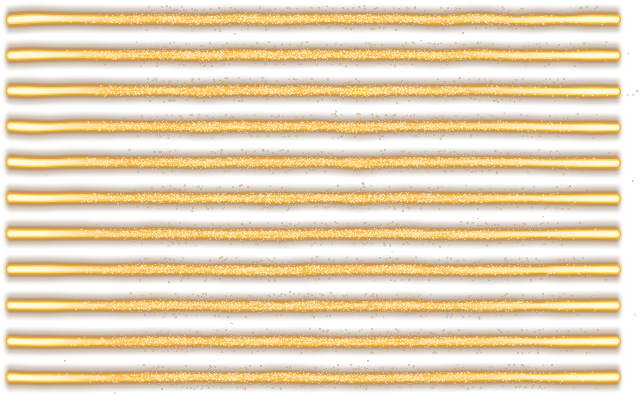
A Shadertoy shader for this pattern:

```glsl
// Layout, in canvas heights
const float ROWS = 11.0;
const float PITCH = 0.0905;
const float FIRST_ROW = 0.0485;

// Beam, in row pitches
const float BEAM_LEFT = 0.16;
const float BEAM_RIGHT = 17.33;
const float GLOW_LEFT = 0.04;
const float GLOW_RIGHT = 17.42;
const float BEAM_RADIUS = 0.108;
const float WOBBLE = 0.025;
const float GLOW_REACH = 0.33;

// Bubbles
const int BUBBLE_LAYERS = 3;
const float BUBBLE_CELL = 0.095;
const float BUBBLE_RADIUS = 0.031;

const vec3 PAPER = vec3(1.0);
const vec3 GREY = vec3(0.80, 0.75, 0.70);
const vec3 BROWN = vec3(0.74, 0.57, 0.38);
const vec3 AMBER = vec3(0.88, 0.62, 0.25);
const vec3 ORANGE = vec3(0.98, 0.70, 0.24);
const vec3 YELLOW = vec3(0.98, 0.84, 0.30);
const vec3 CREAM = vec3(1.0, 0.88, 0.64);
const vec3 WHITE_HOT = vec3(1.0, 0.98, 0.87);

float hash(vec2 p) {
    vec3 q = fract(vec3(p.xyx) * 0.1031);
    q += dot(q, q.yzx + 33.33);
    return fract((q.x + q.y) * q.z);
}

float noise(vec2 p) {
    vec2 i = floor(p), f = fract(p);
    f = f * f * (3.0 - 2.0 * f);
    return mix(mix(hash(i), hash(i + vec2(1, 0)), f.x),
               mix(hash(i + vec2(0, 1)), hash(i + vec2(1, 1)), f.x), f.y);
}

// 1 across the ember-filled middle, 0 at the white-hot ends
float emberAmount(float x) {
    return smoothstep(0.8, 4.0, x) * (1.0 - smoothstep(11.0, 17.0, x));
}

// Signed distance to the wavering beam; shape drifts slowly from row to row
float beamDistance(vec2 p, float row, out float radius) {
    float flare = smoothstep(2.2, 0.6, p.x) + smoothstep(15.5, 16.7, p.x);
    radius = BEAM_RADIUS + 0.024 * flare
           + 0.03 * (noise(vec2(p.x * 1.4, row * 0.4 + 7.0)) - 0.5);
    p.y -= 2.0 * WOBBLE * (noise(vec2(p.x * 0.9, row * 0.3)) - 0.5);
    p.x -= clamp(p.x, BEAM_LEFT + radius, BEAM_RIGHT - radius);
    return length(p) - radius;
}

vec3 glowColor(float d) {
    vec3 c = mix(AMBER, BROWN, smoothstep(0.0, 0.05, d));
    c = mix(c, GREY, smoothstep(0.03, 0.13, d));
    return mix(c, PAPER, smoothstep(0.09, GLOW_REACH, d));
}

vec3 beamColor(vec2 p, float depth, float row) {
    float ember = emberAmount(p.x);
    float fiber = noise(vec2(p.x * 2.5, p.y * 24.0 + row * 5.3));
    vec3 core = mix(WHITE_HOT, mix(ORANGE, CREAM, fiber), ember);
    float filament = smoothstep(0.035, 0.0, abs(p.y + 0.045)) * ember;
    core = mix(core, YELLOW, filament * noise(vec2(p.x * 1.7, row + 3.0)));
    vec3 rim = mix(YELLOW, ORANGE, 0.6 * ember);
    vec3 c = mix(AMBER, rim, smoothstep(0.0, 0.25, depth));
    return mix(c, core, smoothstep(0.22, 0.65, depth));
}

// Chance that a cell holds a bubble: dense in the beam, sparse in the glow
float bubbleChance(vec2 p, float row) {
    if (p.x > GLOW_RIGHT)
        return row > 0.5 && row < 3.5 ? 0.07 * step(abs(p.y), 0.12) : 0.0;
    float y = p.y - 0.02;
    float spread = mix(0.06, 0.16, smoothstep(1.0, 4.5, p.x));
    float dense = 0.65 * emberAmount(p.x) * exp(-y * y / (spread * spread));
    float sparse = 0.09 * smoothstep(3.0, 5.0, p.x) * step(abs(y), 0.34);
    return dense + sparse * (1.0 - smoothstep(15.5, 17.3, p.x));
}

vec3 addBubbles(vec3 color, vec2 p, float row, float d, float pixel) {
    float inside = smoothstep(0.05, -0.02, d);
    for (int i = 0; i < BUBBLE_LAYERS; i++) {
        vec2 offset = vec2(0.37, 0.61) * float(i);
        vec2 grid = p / BUBBLE_CELL + offset;
        vec2 cell = floor(grid);
        vec2 key = cell + vec2(31.0, 57.0) * (row + 1.0) + 211.0 * float(i + 1);
        vec2 jitter = vec2(hash(key + 3.1), hash(key + 8.7)) - 0.5;
        vec2 center = (cell + 0.5 + 0.4 * jitter - offset) * BUBBLE_CELL;
        float present = step(hash(key), bubbleChance(center, row));
        float r = BUBBLE_RADIUS * mix(0.6, 1.0, hash(key + 5.9));
        float dist = length(p - center);
        float disc = smoothstep(0.5, -0.5, (dist - r) / pixel);
        float middle = smoothstep(0.5, -0.5, (dist - 0.6 * r) / pixel);
        vec3 ring = mix(BROWN, CREAM, inside);
        vec3 fill = mix(GREY, WHITE_HOT, 0.4 + 0.6 * inside);
        color = mix(color, mix(ring, fill, middle), 0.8 * present * disc);
    }
    return color;
}

void mainImage(out vec4 fragColor, in vec2 fragCoord) {
    vec2 uv = fragCoord / iResolution.y;
    float down = (1.0 - uv.y - FIRST_ROW) / PITCH;
    float row = clamp(floor(down + 0.5), 0.0, ROWS - 1.0);
    vec2 p = vec2(uv.x / PITCH, row - down);
    float pixel = 1.0 / (iResolution.y * PITCH);

    float radius;
    float d = beamDistance(p, row, radius);

    // The glow dies away quickly past both tips
    float tips = smoothstep(GLOW_LEFT, GLOW_LEFT + 0.25, p.x)
               * smoothstep(GLOW_RIGHT, GLOW_RIGHT - 0.25, p.x);
    vec3 color = mix(PAPER, glowColor(max(d, 0.0)), tips);
    vec3 beam = beamColor(p, -d / radius, row);
    color = mix(color, beam, smoothstep(0.5, -0.5, d / pixel));
    color = addBubbles(color, p, row, d, pixel);
    fragColor = vec4(color, 1.0);
}
```
